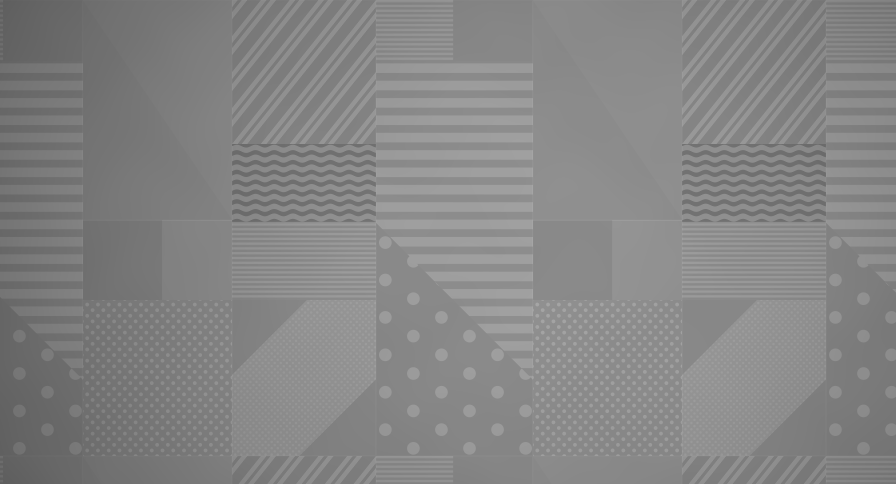
A Shadertoy shader for this pattern:

```glsl
#define VIEW_HEIGHT 414.0
#define TILE vec2(385.0, 390.0)
#define TILE_SHIFT 70.6
#define BASE 0.572
#define LIGHT 0.628
#define DARK 0.538
#define DEEP 0.462
#define SEAM 0.035
#define FALLOFF vec2(0.74, 0.27)
#define GLOW_CENTER vec2(0.6, 0.5)
#define MOTTLE 0.004

float pixelSize;

// Antialiased coverage of a signed distance
float fill(float d) {
    return clamp(0.5 - d / pixelSize, 0.0, 1.0);
}

// Repeating bar that starts at zero and has the given width
float bars(float x, float period, float width) {
    float d = abs(mod(x - 0.5 * width + 0.5 * period, period) - 0.5 * period);
    return fill(d - 0.5 * width);
}

// Staggered dots, one at the origin and one at half a cell
float dots(vec2 p, vec2 cell, float radius) {
    vec2 a = mod(p + 0.5 * cell, cell) - 0.5 * cell;
    vec2 b = mod(p, cell) - 0.5 * cell;
    return fill(min(length(a), length(b)) - radius);
}

float hairline(float d) {
    return SEAM * fill(abs(d) - 0.5);
}

// Plain panels above a small dotted panel
float plainColumn(vec2 p) {
    if (p.y < 188.5) {
        float diagonal = dot(p, normalize(vec2(188.0, -128.0)));
        return mix(BASE - 0.012, BASE, fill(-diagonal));
    }
    if (p.y < 256.5) return mix(DARK, BASE + 0.005, fill(68.0 - p.x));
    return mix(BASE - 0.01, LIGHT + 0.015, dots(p - vec2(4.0, 260.5), vec2(9.2, 9.6), 1.6));
}

// Slanted pairs, waves, fine lines and a cut-corner panel
float wovenColumn(vec2 p) {
    if (p.y < 123.0) {
        float slant = p.x + p.y / 1.25;
        float pair = max(bars(slant, 24.6, 4.8), bars(slant - 8.2, 24.6, 4.8));
        return mix(DARK, LIGHT - 0.01, pair);
    }
    if (p.y < 190.0) {
        float wave = p.y - 125.0 + 1.2 * sin(p.x * 0.393);
        return mix(DEEP, BASE + 0.01, bars(wave, 8.4, 4.6));
    }
    if (p.y < 256.5) return mix(DARK + 0.02, LIGHT - 0.005, bars(p.y - 191.0, 4.1, 2.0));
    vec2 q = p - vec2(0.0, 256.5);
    float corners = max(64.0 - q.x - q.y, q.x + q.y - 191.0) * 0.7071;
    float weave = mix(LIGHT - 0.025, LIGHT + 0.01, dots(q, vec2(5.2, 5.4), 1.0));
    return mix(DARK + 0.012, weave, fill(corners));
}

// Wide bars cut by a diagonal over large dots
float barColumn(vec2 p) {
    if (p.y < 52.5) {
        float lines = mix(DARK + 0.02, LIGHT - 0.01, bars(p.y, 4.1, 2.0));
        return mix(lines, DARK + 0.012, fill(66.0 - p.x));
    }
    float wide = mix(BASE - 0.015, LIGHT, bars(p.y - 54.2, 14.85, 8.2));
    float spots = mix(DARK + 0.008, LIGHT, dots(p - vec2(8.0, 207.5), vec2(48.0, 32.0), 5.4));
    float cut = (p.y - p.x - 190.5) * 0.7071;
    return mix(wide, spots, fill(-cut));
}

float patchwork(vec2 p) {
    vec2 t = mod(p - vec2(TILE_SHIFT, 0.0), TILE);
    float tone;
    if (t.x < 128.0) {
        tone = plainColumn(t) + hairline(t.y - 188.5);
    } else if (t.x < 251.0) {
        tone = wovenColumn(t - vec2(128.0, 0.0)) + hairline(t.y - 190.0);
    } else {
        tone = barColumn(t - vec2(251.0, 0.0));
    }

    // Pale joints between columns and rows
    float joint = min(min(t.x, TILE.x - t.x), min(abs(t.x - 128.0), abs(t.x - 251.0)));
    joint = min(joint, min(t.y, TILE.y - t.y));
    return tone + 0.6 * hairline(joint);
}

// Faint uneven surface
float mottle(vec2 p) {
    float a = sin(p.x * 0.031 + 2.0 * sin(p.y * 0.023));
    float b = sin(p.y * 0.083 + 1.5 * sin(p.x * 0.067));
    return MOTTLE * (a + 0.5 * b);
}

void mainImage(out vec4 fragColor, in vec2 fragCoord) {
    vec2 uv = fragCoord / iResolution.xy;
    pixelSize = VIEW_HEIGHT / iResolution.y;
    vec2 p = vec2(fragCoord.x, iResolution.y - fragCoord.y) * pixelSize;

    // Soft light that fades toward the left and the corners
    vec2 offset = uv - GLOW_CENTER;
    float glow = 1.0 - dot(FALLOFF, offset * offset);
    fragColor = vec4(vec3((patchwork(p) + mottle(p)) * glow), 1.0);
}
```
